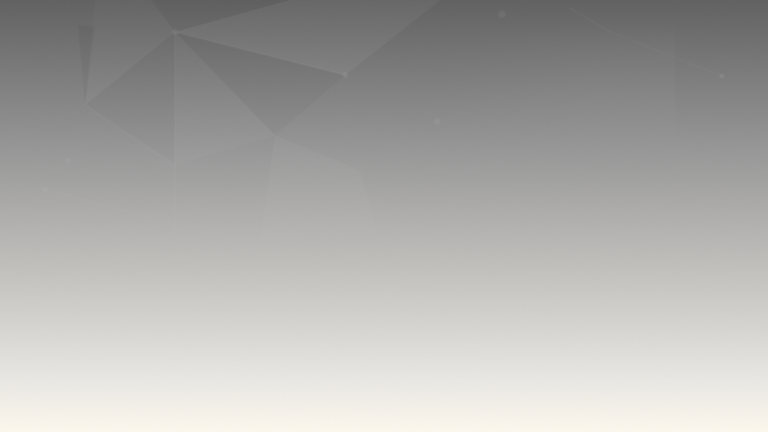
This background is drawn by a WebGL 2 fragment shader. Its source:

```glsl
#version 300 es
precision highp float;
// A grey to warm white vertical gradient with a faint web of translucent facets.
uniform vec2 u_resolution;
out vec4 fragColor;

float cross2(vec2 a, vec2 b) { return a.x * b.y - a.y * b.x; }

// Signed distance to the line a-b, positive on the side given by s.
float edge(vec2 p, vec2 a, vec2 b, float s) {
  return s * cross2(normalize(b - a), p - a);
}

// Smooth coverage of a triangle with either winding.
float facet(vec2 p, vec2 a, vec2 b, vec2 c) {
  float s = sign(cross2(b - a, c - a));
  float d = min(edge(p, a, b, s), min(edge(p, b, c, s), edge(p, c, a, s)));
  return smoothstep(-0.002, 0.002, d);
}

float strand(vec2 p, vec2 a, vec2 b) {
  vec2 ab = b - a;
  float h = clamp(dot(p - a, ab) / dot(ab, ab), 0.0, 1.0);
  return 1.0 - smoothstep(0.001, 0.004, length(p - a - ab * h));
}

float node(vec2 p, vec2 center, float radius) {
  return 1.0 - smoothstep(radius * 0.6, radius * 1.3, length(p - center));
}

float hash(vec2 p) {
  vec3 q = fract(vec3(p.xyx) * 0.1031);
  q += dot(q, q.yzx + 33.33);
  return fract((q.x + q.y) * q.z);
}

void main() {
  // Height units, measured down from the top edge.
  vec2 p = vec2(gl_FragCoord.x, u_resolution.y - gl_FragCoord.y) / u_resolution.y;

  // Base gradient, warming toward the bottom.
  vec3 color = vec3(0.383 + 0.602 * p.y);
  color -= vec3(0.0, 0.009, 0.026) * smoothstep(0.3, 0.8, p.y);
  color -= vec3(0.0, 0.008, 0.028) * smoothstep(0.88, 1.0, p.y);

  // Facets meeting at a shared hub in the upper left.
  vec2 hub = vec2(0.405, 0.074), tip = vec2(0.799, 0.174), knee = vec2(0.637, 0.313);
  vec2 left = vec2(0.197, 0.243);
  float light = 0.0;
  light += 0.024 * facet(p, hub, vec2(0.671, 0.0), tip);
  light += 0.024 * facet(p, vec2(0.671, 0.0), vec2(1.019, 0.0), tip);
  light -= 0.014 * facet(p, hub, tip, knee);
  light -= 0.010 * facet(p, hub, vec2(0.347, -0.01), vec2(0.671, 0.0));
  light += 0.012 * facet(p, hub, vec2(0.22, 0.0), left);
  light += 0.012 * facet(p, hub, vec2(0.22, 0.0), vec2(0.347, 0.0));
  light -= 0.010 * facet(p, hub, left, vec2(0.405, 0.382));
  light -= 0.018 * facet(p, vec2(0.18, 0.058), vec2(0.22, 0.062), left);
  light += 0.010 * facet(p, hub, knee, vec2(0.405, 0.382));

  // Pale pane below the knee.
  vec2 paneRight = vec2(0.833, 0.394), paneLow = vec2(0.602, 0.556);
  light += 0.014 * facet(p, knee, paneRight, paneLow);
  light += 0.014 * facet(p, paneRight, vec2(0.875, 0.544), paneLow);

  // Wide veil on the right with a crisp vertical end.
  float veil = smoothstep(0.95, 1.45, p.x) * (1.0 - smoothstep(1.560, 1.567, p.x));
  light += 0.010 * veil * smoothstep(0.03, 0.12, p.y) * (1.0 - smoothstep(0.2, 0.38, p.y));

  // Thin strands and small nodes.
  light += 0.012 * strand(p, hub, tip);
  light += 0.010 * strand(p, hub, vec2(0.405, 0.54));
  light += 0.012 * strand(p, vec2(1.319, 0.018), vec2(1.412, 0.074));
  light += 0.008 * strand(p, vec2(1.412, 0.074), vec2(1.671, 0.176));
  light += 0.010 * strand(p, vec2(0.093, 0.435), vec2(0.405, 0.521));
  light += 0.010 * strand(p, left, vec2(0.405, 0.382));
  light += 0.030 * node(p, vec2(1.162, 0.033), 0.009);
  light += 0.030 * node(p, vec2(1.671, 0.176), 0.006);
  light += 0.025 * node(p, tip, 0.007);
  light += 0.025 * node(p, hub, 0.008);
  light += 0.020 * node(p, vec2(0.157, 0.372), 0.006);
  light += 0.020 * node(p, vec2(1.012, 0.282), 0.008);
  light += 0.020 * node(p, vec2(0.104, 0.44), 0.007);

  // The web dissolves downward; slight grain hides banding.
  color += light * (1.0 - smoothstep(0.25, 0.65, p.y));
  color += (hash(floor(p * 288.0)) - 0.5) * 0.003;
  fragColor = vec4(color, 1.0);
}
```
